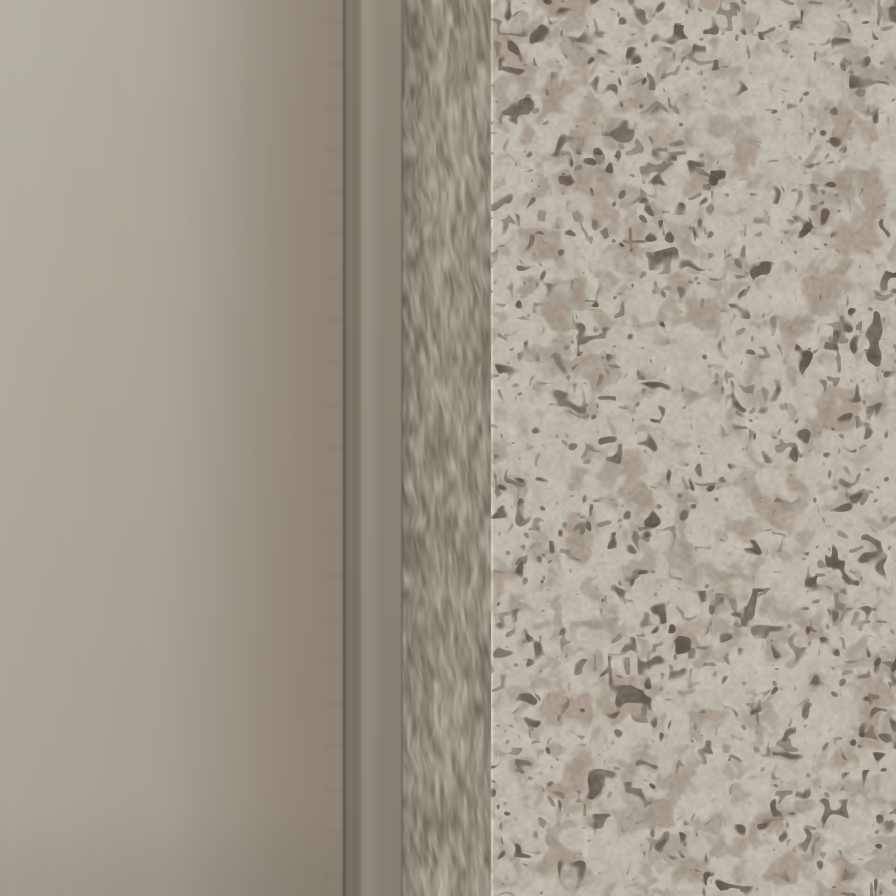
A Shadertoy shader for this texture:

```glsl
const float GROOVE_X = 0.383;
const float RIB_X = 0.403;
const float STRIP_X = 0.449;
const float STONE_X = 0.548;

const vec3 PANEL_LIGHT = vec3(0.705, 0.688, 0.637);
const vec3 PANEL_WARM = vec3(0.635, 0.600, 0.555);
const vec3 PANEL_SHADE = vec3(0.530, 0.493, 0.440);
const vec3 TRIM_DARK = vec3(0.480, 0.447, 0.398);
const vec3 TRIM_LIGHT = vec3(0.580, 0.548, 0.500);
const vec3 STRIP_COLOR = vec3(0.570, 0.540, 0.485);
const vec3 STONE_COLOR = vec3(0.735, 0.715, 0.665);
const vec3 STONE_TAN = vec3(0.610, 0.550, 0.500);
const vec3 STONE_GREY = vec3(0.580, 0.555, 0.505);
const vec3 SPECK_COLOR = vec3(0.350, 0.320, 0.280);

const float SPECK_SCALE = 88.0;
const float CLUSTER_SCALE = 24.0;
const vec2 STREAK_SCALE = vec2(190.0, 48.0);

float hash(vec2 p) {
    vec3 q = fract(p.xyx * 0.1031);
    q += dot(q, q.yzx + 33.33);
    return fract((q.x + q.y) * q.z);
}

float noise(vec2 p) {
    vec2 cell = floor(p);
    vec2 f = fract(p);
    f = f * f * (3.0 - 2.0 * f);
    float low = mix(hash(cell), hash(cell + vec2(1, 0)), f.x);
    float high = mix(hash(cell + vec2(0, 1)), hash(cell + vec2(1, 1)), f.x);
    return mix(low, high, f.y);
}

float fbm(vec2 p) {
    float sum = 0.0;
    float weight = 0.5;
    for (int i = 0; i < 3; i++) {
        sum += weight * noise(p);
        p = mat2(1.6, 1.2, -1.2, 1.6) * p + 17.3;
        weight *= 0.5;
    }
    return sum / 0.875;
}

float line(float x, float center, float width) {
    float d = (x - center) / width;
    return exp(-d * d);
}

vec3 panel(vec2 uv) {
    // Diagonal falloff, cooler toward the upper left
    float fade = clamp(uv.x * 1.55 + (1.0 - uv.y) * 0.62, 0.0, 1.0);
    vec3 color = mix(PANEL_LIGHT, PANEL_WARM, fade);
    color = mix(color, PANEL_SHADE, 0.78 * smoothstep(0.16, 0.385, uv.x));
    color *= 1.0 - 0.05 * smoothstep(0.12, 0.0, uv.y);

    // Faint vertical brushing and horizontal joints beside the groove
    color += 0.006 * (noise(vec2(uv.x * 110.0, uv.y * 4.0)) - 0.5);
    float joint = line(fract(uv.y * 21.0), 0.5, 0.07);
    return color - 0.012 * joint * smoothstep(0.355, 0.370, uv.x);
}

vec3 trim(vec2 uv, float px) {
    float rib = smoothstep(RIB_X - 0.003 - px, RIB_X + 0.002 + px, uv.x);
    vec3 color = mix(TRIM_DARK, TRIM_LIGHT, rib);
    color -= 0.035 * smoothstep(0.412, 0.426, uv.x);
    color += 0.018 * line(uv.x, 0.391, 0.002);
    return color * mix(0.96, 1.03, uv.y);
}

vec3 strip(vec2 uv) {
    // Slightly slanted fibres stretched along the height
    vec2 p = uv * STREAK_SCALE;
    p.x += p.y * 0.28 + 1.2 * noise(uv * 30.0);
    float fibre = noise(p) * 0.6 + noise(p * vec2(1.9, 1.6) + 31.0) * 0.4;
    float patches = noise(uv * vec2(45.0, 14.0));
    vec3 color = STRIP_COLOR + 0.28 * (fibre - 0.5) + 0.05 * (patches - 0.5);
    float side = (uv.x - STRIP_X) / (STONE_X - STRIP_X);
    color *= mix(0.94, 1.03, smoothstep(0.0, 0.45, side));
    return color * (1.0 - 0.08 * smoothstep(0.85, 1.0, side));
}

vec3 stone(vec2 uv) {
    vec2 warp = vec2(noise(uv * 60.0), noise(uv * 60.0 + 71.0)) - 0.5;
    vec2 p = uv + 0.012 * warp;

    // Pale ground with soft grey and tan mineral patches
    vec3 color = STONE_COLOR + 0.07 * (fbm(uv * 75.0) - 0.5);
    float grey = smoothstep(0.53, 0.74, fbm(p * 50.0 + 9.0));
    float tan1 = smoothstep(0.56, 0.74, fbm(p * 34.0 + 43.0));
    color = mix(color, STONE_GREY, 0.55 * grey);
    color = mix(color, STONE_TAN, 0.65 * tan1);

    // Dark grains, gathered into loose clusters
    float cluster = fbm(uv * CLUSTER_SCALE + 5.0);
    float grain = noise(p * SPECK_SCALE) + 0.55 * (cluster - 0.5);
    float fine = noise(p * SPECK_SCALE * 1.5 + 27.0) + 0.5 * (cluster - 0.5);
    float depth = 0.55 + 0.4 * noise(uv * 40.0 + 13.0);
    color = mix(color, SPECK_COLOR, depth * smoothstep(0.76, 0.92, grain));
    color = mix(color, SPECK_COLOR, 0.6 * depth * smoothstep(0.78, 0.95, fine));
    return color + 0.045 * (noise(uv * 240.0) - 0.5);
}

void mainImage(out vec4 fragColor, in vec2 fragCoord) {
    vec2 uv = fragCoord / iResolution.xy;
    float px = 0.75 / iResolution.x;

    // Vertical bands from left to right
    vec3 color = mix(panel(uv), trim(uv, px), smoothstep(-px, px, uv.x - GROOVE_X));
    color = mix(color, strip(uv), smoothstep(-px, px, uv.x - STRIP_X));
    color = mix(color, stone(uv), smoothstep(-px, px, uv.x - STONE_X));

    // Contact shadows and the bright stone rim
    color *= 1.0 - 0.20 * line(uv.x, GROOVE_X + 0.001, 0.0022);
    color *= 1.0 - 0.17 * line(uv.x, STRIP_X, 0.0018);
    color += 0.09 * line(uv.x, STONE_X + 0.001, 0.0015);
    fragColor = vec4(color, 1.0);
}
```
